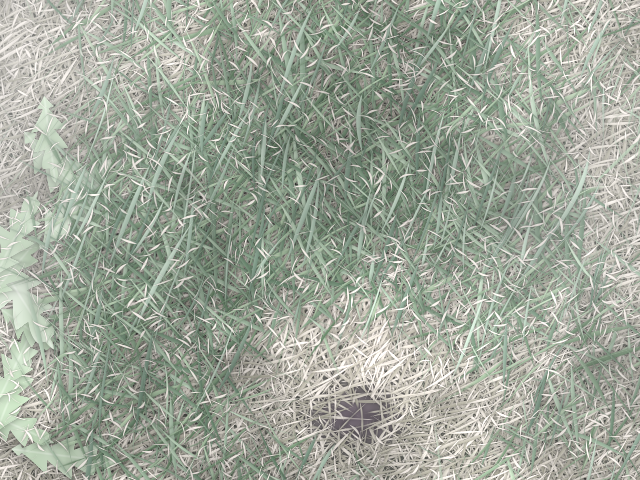
This texture is drawn by a Shadertoy shader. Its source:

```glsl
// Sunlit, slightly hazy lawn seen from above: dark soil, a mat of pale straw,
// lobed weed leaves at the left edge and layers of curved green blades.
// Each layer is a rotated jittered grid with one tapered blade per cell.

const int STRAW_LAYERS = 9;
const int GREEN_LAYERS = 11;
const int LEAF_COUNT = 11;

const vec2 STRAW_CELL = vec2(0.052, 0.014);
const vec2 GREEN_CELL = vec2(0.115, 0.026);
const vec2 FLECK_CELL = vec2(0.017, 0.013);
const float STRAW_HALF_WIDTH = 0.0025;
const float GREEN_HALF_WIDTH = 0.0038;
const float FLECK_HALF_WIDTH = 0.0019;
const float SHADOW = 0.15;
const float SOFTNESS = 0.0014;

const vec3 SOIL = vec3(0.37, 0.38, 0.35);
const vec3 BARE_SOIL = vec3(0.41, 0.37, 0.41);
const vec3 STRAW_DARK = vec3(0.62, 0.61, 0.55);
const vec3 STRAW_LIGHT = vec3(0.98, 0.95, 0.92);
const vec3 GRASS_DARK = vec3(0.33, 0.45, 0.32);
const vec3 GRASS_LIGHT = vec3(0.71, 0.80, 0.66);
const vec3 BLUE_DARK = vec3(0.40, 0.50, 0.45);
const vec3 BLUE_LIGHT = vec3(0.77, 0.84, 0.80);
const vec3 LEAF_DARK = vec3(0.61, 0.72, 0.58);
const vec3 LEAF_LIGHT = vec3(0.83, 0.88, 0.81);
const vec3 HAZE = vec3(0.91, 0.91, 0.91);

vec3 hash3(vec3 p) {
    p = fract(p * vec3(0.1031, 0.1030, 0.0973));
    p += dot(p, p.yxz + 33.33);
    return fract((p.xxy + p.yxx) * p.zyx);
}

float noise(vec2 p) {
    vec2 c = floor(p), f = fract(p);
    f = f * f * (3.0 - 2.0 * f);
    float a = hash3(vec3(c, 3.0)).x, b = hash3(vec3(c + vec2(1, 0), 3.0)).x;
    float d = hash3(vec3(c + vec2(0, 1), 3.0)).x, e = hash3(vec3(c + 1.0, 3.0)).x;
    return mix(mix(a, b, f.x), mix(d, e, f.x), f.y);
}

vec2 rotate(vec2 p, float a) {
    return vec2(cos(a) * p.x + sin(a) * p.y, cos(a) * p.y - sin(a) * p.x);
}

float blob(vec2 p, vec2 centre, vec2 radius) {
    vec2 d = (p - centre) / radius;
    return exp(-dot(d, d));
}

// One layer of blades; density thins them out by narrowing the rarer ones.
void blades(inout vec3 col, vec2 p, float layer, float angle, vec2 cell,
            float halfWidth, float density, vec3 dark, vec3 light, float soft) {
    vec2 q = rotate(p, angle) / cell + 17.3 * layer;
    for (int j = -1; j <= 1; j++)
    for (int i = -1; i <= 1; i++) {
        vec2 id = floor(q) + vec2(i, j);
        vec3 h = hash3(vec3(id, layer)), k = hash3(vec3(id, layer + 71.0));
        float grow = smoothstep(0.0, 0.12, density - h.x);
        vec2 d = (q - id - 0.5 - (k.xy - 0.5) * 0.5) * cell;
        float t = d.x / (cell.x * mix(0.55, 1.1, h.y));
        d.y -= cell.y * ((k.z - 0.5) * 1.6 * t + (h.z - 0.5) * 0.6 * t * t);
        float w = halfWidth * mix(0.5, 1.4, k.x) * grow * (1.0 - t * t);
        float edge = abs(d.y) - w;
        float cover = grow * smoothstep(soft, -soft, edge);
        float shade = grow * smoothstep(1.1, 0.7, abs(t)) * exp(-max(edge, 0.0) / halfWidth);
        float across = clamp(d.y / max(w, soft), -1.0, 1.0);
        float tone = clamp(k.y * 0.9 + 0.05 + 0.15 * across + 0.12 * t, 0.0, 1.0);
        col *= 1.0 - SHADOW * shade;
        col = mix(col, mix(dark, light, tone), cover);
    }
}

// Broad toothed leaves scattered up the left side.
void leaves(inout vec3 col, vec2 p, float soft) {
    for (int i = 0; i < LEAF_COUNT; i++) {
        vec3 h = hash3(vec3(float(i) * 7.0 + 2.0, 5.0, 9.0));
        vec2 centre = vec2(0.01 + 0.16 * h.x, 0.05 + 0.066 * float(i));
        vec2 d = rotate(p - centre, mix(-1.6, 1.2, h.y));
        float len = mix(0.07, 0.13, h.z);
        float t = d.x / len;
        float tooth = fract(t * 2.2 + h.x - 0.9 * abs(d.y) / len);
        tooth *= smoothstep(1.0, 0.75, tooth);
        float edge = abs(d.y) - len * 0.46 * (1.0 - t * t) * mix(0.3, 1.1, tooth);
        float rib = smoothstep(0.004, 0.0, abs(d.y));
        float tone = 0.55 * h.z + 0.5 * noise(p * 28.0) + 0.3 * rib;
        col *= 1.0 - 0.25 * exp(-max(edge, 0.0) / 0.012);
        col = mix(col, mix(LEAF_DARK, LEAF_LIGHT, tone), smoothstep(soft, -soft, edge));
    }
}

void mainImage(out vec4 fragColor, in vec2 fragCoord) {
    vec2 uv = fragCoord / iResolution.y;
    float soft = max(SOFTNESS, 0.7 / iResolution.y);
    vec2 p = uv + 0.03 * (vec2(noise(uv * 5.0), noise(uv * 5.0 + 9.0)) - 0.5);

    // Broad regions: lush grass, bare soil, sunlit straw
    float lush = 0.55 * blob(uv, vec2(0.55, 0.57), vec2(0.42, 0.20))
               + 0.48 * blob(uv, vec2(0.27, 0.33), vec2(0.18, 0.28))
               + 0.40 * blob(uv, vec2(0.98, 0.60), vec2(0.18, 0.25))
               + 0.25 * blob(uv, vec2(0.70, 0.88), vec2(0.30, 0.18));
    float bare = blob(uv, vec2(0.74, 0.13), vec2(0.11, 0.07));
    float sunny = blob(uv, vec2(0.77, 0.28), vec2(0.16, 0.13));
    float patches = noise(uv * 7.0);
    float green = 0.05 + 0.24 * patches + 0.85 * lush - 0.22 * sunny - 0.25 * bare;
    green = clamp(green, 0.03, 0.60);

    vec3 col = mix(SOIL, BARE_SOIL, bare) * (0.85 + 0.3 * noise(uv * 60.0));

    // Straw mat in every direction
    for (int i = 0; i < STRAW_LAYERS; i++) {
        float n = float(i);
        blades(col, p, n, n * 2.4, STRAW_CELL, STRAW_HALF_WIDTH,
               0.82 - 0.75 * bare, STRAW_DARK, STRAW_LIGHT, soft);
    }
    col += 0.06 * sunny * vec3(1.0, 0.85, 0.88);
    leaves(col, uv, soft);

    // Living blades, mostly upright, with some bluish layers
    for (int i = 0; i < GREEN_LAYERS; i++) {
        float n = float(i);
        vec3 h = hash3(vec3(n, 13.0, 4.0));
        float angle = 1.57 + 1.35 * (2.0 * fract(n * 0.618 + 0.2) - 1.0);
        float blue = h.y * 0.75;
        float thin = 1.0 - 0.7 * smoothstep(0.20, 0.05, uv.x);
        blades(col, p, n + 30.0, angle, GREEN_CELL * mix(0.65, 1.2, h.x),
               GREEN_HALF_WIDTH * mix(0.65, 1.2, h.x), green * thin,
               mix(GRASS_DARK, BLUE_DARK, blue), mix(GRASS_LIGHT, BLUE_LIGHT, blue), soft);
    }

    // Small bright cut tips
    for (int i = 0; i < 2; i++)
        blades(col, p, float(i) + 60.0, 0.7 + 1.5 * float(i), FLECK_CELL,
               FLECK_HALF_WIDTH, 0.20 - 0.1 * bare, STRAW_LIGHT * 0.9, STRAW_LIGHT, soft);

    // Uneven sunlight, then haze from the upper left and the right edge
    col *= 1.09 - 0.30 * lush + 0.16 * sunny - 0.18 * bare
         + 0.22 * (noise(uv * 4.0 + 20.0) - 0.5) + 0.22 * (noise(uv * 13.0) - 0.5);
    float haze = 0.05 + 0.30 * blob(uv, vec2(0.0, 0.95), vec2(0.35, 0.40))
               + 0.20 * blob(uv, vec2(1.25, 0.60), vec2(0.28, 0.45))
               + 0.18 * blob(uv, vec2(0.0, 0.45), vec2(0.15, 0.30));
    fragColor = vec4(mix(col, HAZE, haze), 1.0);
}
```
